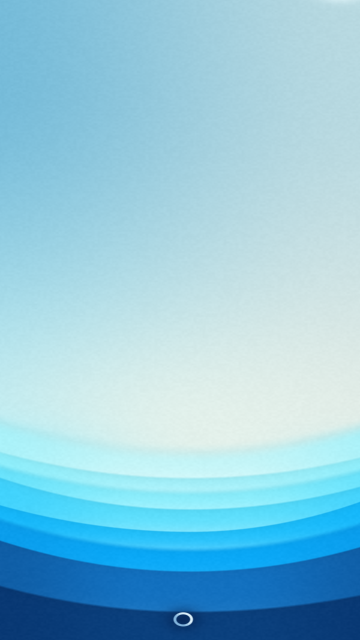
A Shadertoy shader for this background:

```glsl
const int BANDS = 8;

// Centre height, left rise, right rise, softness of each upper edge
const vec4 EDGES[BANDS] = vec4[BANDS](
    vec4(0.293, 0.042, 0.044, 0.016), vec4(0.253, 0.036, 0.036, 0.0025),
    vec4(0.231, 0.036, 0.038, 0.006), vec4(0.204, 0.044, 0.040, 0.002),
    vec4(0.169, 0.037, 0.053, 0.0015), vec4(0.141, 0.042, 0.045, 0.005),
    vec4(0.107, 0.043, 0.043, 0.0018), vec4(0.044, 0.036, 0.029, 0.0025));

const vec3 BAND_COLORS[BANDS + 1] = vec3[BANDS + 1](
    vec3(0.76, 0.96, 0.97), vec3(0.61, 0.94, 0.98),
    vec3(0.52, 0.93, 0.99), vec3(0.34, 0.87, 0.99),
    vec3(0.10, 0.75, 0.99), vec3(0.03, 0.66, 0.97),
    vec3(0.07, 0.44, 0.75), vec3(0.04, 0.25, 0.49),
    vec3(0.02, 0.17, 0.39));

float hash(vec2 p) {
    vec3 q = fract(vec3(p.xyx) * 0.1031);
    q += dot(q, q.yzx + 33.33);
    return fract((q.x + q.y) * q.z);
}

float valueNoise(vec2 p) {
    vec2 cell = floor(p);
    vec2 f = fract(p);
    f = f * f * (3.0 - 2.0 * f);
    float low = mix(hash(cell), hash(cell + vec2(1, 0)), f.x);
    float high = mix(hash(cell + vec2(0, 1)), hash(cell + vec2(1, 1)), f.x);
    return mix(low, high, f.y);
}

float glow(vec2 p, vec2 center, vec2 size) {
    vec2 d = (p - center) / size;
    return exp(-dot(d, d));
}

float arcHeight(float x, vec4 edge) {
    float d = (x - 0.53) / 0.5;
    return edge.x + mix(edge.y, edge.z, step(0.0, d)) * d * d;
}

vec3 skyColor(vec2 uv) {
    float descent = 1.0 - smoothstep(0.28, 0.88, uv.y);
    vec3 left = mix(vec3(0.45, 0.73, 0.85), vec3(0.75, 0.93, 0.95), descent);
    vec3 right = mix(vec3(0.72, 0.85, 0.88), vec3(0.88, 0.92, 0.90), descent);
    vec3 color = mix(left, right, smoothstep(-0.15, 1.05, uv.x));

    // Pale centre, cool lower rims and corner light
    color = mix(color, vec3(0.91, 0.95, 0.92),
                0.75 * glow(uv, vec2(0.57, 0.32), vec2(0.5, 0.15)));
    float rim = glow(uv, vec2(0.0, 0.27), vec2(0.28, 0.06))
              + 0.6 * glow(uv, vec2(1.0, 0.27), vec2(0.2, 0.045));
    color = mix(color, vec3(0.58, 0.93, 0.99), 0.7 * min(rim, 1.0));
    return mix(color, vec3(0.88, 0.96, 0.98),
               0.8 * glow(uv, vec2(0.95, 1.005), vec2(0.06, 0.01)));
}

vec3 addBands(vec3 color, vec2 uv, float pixel) {
    float side = smoothstep(0.12, 0.55, abs(uv.x - 0.53));
    float middle = glow(uv, vec2(0.53, uv.y), vec2(0.34, 1.0));
    for (int i = 0; i < BANDS; i++) {
        float depth = arcHeight(uv.x, EDGES[i]) - uv.y;
        float nextEdge = i < BANDS - 1 ? arcHeight(uv.x, EDGES[i + 1]) : -0.05;
        float lift = max(uv.y - nextEdge, 0.0);
        float sideMix = i < 3 ? 0.65 : (i == 5 ? 0.2 : 0.38);
        vec3 band = mix(BAND_COLORS[i], BAND_COLORS[i + 1], sideMix * side);

        // Light gathers above the following edge, shade below the upper one
        float shine = i < 5 ? 0.26 : 0.05;
        band += shine * middle * exp(-lift / 0.013) * (1.0 - band);
        band *= 1.0 - 0.05 * exp(-max(depth, 0.0) / 0.006);
        float softness = max(EDGES[i].w, pixel);
        color = mix(color, band, smoothstep(-softness, softness, depth));
    }
    return color;
}

vec3 addRing(vec3 color, vec2 uv, float pixel) {
    vec2 center = vec2(0.509, 0.0322);
    vec2 p = (uv - center) * vec2(0.5625, 1.0);
    float radius = length(p * vec2(1.0, 1.38));
    color = mix(color, vec3(0.02, 0.12, 0.30),
                0.7 * glow(p, vec2(0.0), vec2(0.024, 0.016)));
    float distanceToLine = abs(radius - 0.0130) - 0.0022;
    float line = 1.0 - smoothstep(-pixel, pixel, distanceToLine);
    vec3 silver = mix(vec3(0.50, 0.70, 0.86), vec3(0.86, 0.94, 0.98),
                      smoothstep(-0.01, 0.01, p.x + p.y));
    return mix(color, silver, line);
}

void mainImage(out vec4 fragColor, in vec2 fragCoord) {
    vec2 uv = fragCoord / iResolution.xy;
    float pixel = 1.0 / iResolution.y;
    vec3 color = skyColor(uv);
    color = addBands(color, uv, pixel);
    color = addRing(color, uv, pixel);

    // Fine paper grain, stretched sideways
    float grain = valueNoise(uv * vec2(120.0, 330.0)) - 0.5;
    grain += 0.5 * (valueNoise(uv * vec2(230.0, 450.0) + 17.0) - 0.5);
    fragColor = vec4(clamp(color + 0.016 * grain, 0.0, 1.0), 1.0);
}
```
